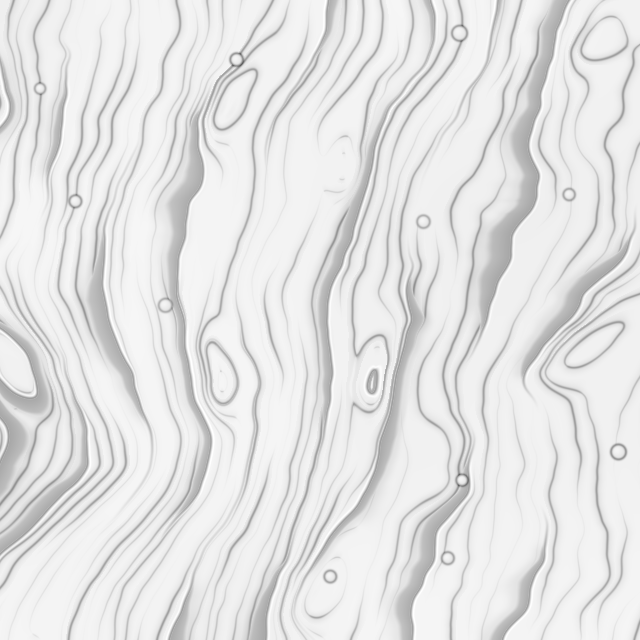
Reproduce this texture map procedurally as a Shadertoy shader.

```glsl
const float GRAIN_COUNT = 39.0;       // fine lines across the canvas
const float GRAINS_PER_GROOVE = 5.0;
const float GRAIN_LEAN = 0.2;         // rightward drift towards the top
const float GRAIN_DARKNESS = 0.26;
const float GROOVE_WIDTH = 0.036;
const float GROOVE_DARKNESS = 0.29;
const float KNOT_GRID = 3.0;
const float KNOT_CHANCE = 0.75;
const vec2  KNOT_SIZE = vec2(0.042, 0.058);
const float KNOT_TAIL = 2.0;          // stretch of the upper half
const float PORE_GRID = 5.0;
const float PORE_CHANCE = 0.40;
const float PORE_RADIUS = 0.0105;
const float WOOD_LIGHT = 0.968;
const float WOOD_CLOUD = 0.032;

float hash(vec2 p) {
    vec3 q = fract(p.xyx * 0.1031);
    q += dot(q, q.yzx + 33.33);
    return fract((q.x + q.y) * q.z);
}

float noise(vec2 p) {
    vec2 i = floor(p), f = fract(p);
    f = f * f * (3.0 - 2.0 * f);
    return mix(mix(hash(i), hash(i + vec2(1, 0)), f.x),
               mix(hash(i + vec2(0, 1)), hash(i + vec2(1, 1)), f.x), f.y);
}

float bell(float x, float width) {
    x /= width;
    return exp(-x * x);
}

// Sideways push that closes the grain into loops and U-turns
float knots(vec2 p) {
    float push = 0.0;
    vec2 home = floor(p * KNOT_GRID);
    for (int j = -1; j <= 1; j++)
    for (int i = -1; i <= 1; i++) {
        vec2 cell = home + vec2(i, j);
        if (hash(cell + 71.0) > KNOT_CHANCE) continue;
        vec2 jitter = vec2(hash(cell + 11.0), hash(cell + 37.0));
        vec2 d = p - (cell + 0.15 + 0.7 * jitter) / KNOT_GRID;
        d /= KNOT_SIZE * mix(0.75, 1.15, hash(cell + 53.0));
        if (d.y > 0.0) d.y /= KNOT_TAIL;
        float side = hash(cell + 91.0) < 0.5 ? -1.0 : 1.0;
        push += side * mix(0.06, 0.11, jitter.x) * exp(-dot(d, d));
    }
    return push;
}

// Grain coordinate: its level lines are the wood fibres
float grainField(vec2 p) {
    float bend = 0.25 * (noise(p * vec2(1.5, 3.3) + 4.0) - 0.5)
               + 0.065 * (noise(p * vec2(4.5, 7.5) + 19.0) - 0.5)
               + 0.014 * (noise(p * vec2(11.0, 22.0) + 43.0) - 0.5)
               + 0.004 * (noise(p * vec2(20.0, 48.0) + 67.0) - 0.5);
    vec2 q = p + vec2(bend - GRAIN_LEAN * p.y, 0.0);
    return (q.x + knots(q)) * GRAIN_COUNT;
}

// Small round pores: x = ring, y = disc, z = light inside
vec3 pores(vec2 p, float pixel) {
    vec2 cell = floor(p * PORE_GRID);
    if (hash(cell + 131.0) > PORE_CHANCE) return vec3(0.0);
    vec2 jitter = vec2(hash(cell + 151.0), hash(cell + 173.0));
    vec2 d = p - (cell + 0.15 + 0.7 * jitter) / PORE_GRID;
    float radius = PORE_RADIUS * mix(0.75, 1.15, hash(cell + 197.0));
    float edge = length(d) - radius;
    float ring = bell(edge, max(0.0022, pixel)) * mix(0.2, 0.33, jitter.x);
    float disc = 1.0 - smoothstep(-pixel, pixel, edge);
    return vec3(ring, disc, bell(length(d - radius * vec2(-0.2, 0.2)), radius * 0.7));
}

void mainImage(out vec4 fragColor, in vec2 fragCoord) {
    vec2 p = fragCoord / iResolution.y;
    float pixel = 0.8 / iResolution.y;

    // Field and slope, to turn levels into distances
    const float STEP = 0.001;
    float u = grainField(p);
    vec2 slope = vec2(grainField(p + vec2(STEP, 0)) - u,
                      grainField(p + vec2(0, STEP)) - u) / STEP;
    float steep = max(length(slope), 5.0);

    // Fine grain: each line wanders, swells and fades on its own
    float id = floor(u + 0.5);
    float wander = 0.55 * (noise(vec2(id * 17.0 + 5.0, p.y * 10.0)) - 0.5);
    float d = abs(u - id - wander) / steep;
    float strength = smoothstep(0.12, 0.92, noise(vec2(id * 17.0, p.y * 7.0 + hash(vec2(id, 3.0)))));
    float turning = smoothstep(0.7, 1.0, abs(slope.y) / steep);
    strength = min(strength + 0.35 * turning, 1.0);
    float grain = strength * (GRAIN_DARKNESS * bell(d, max(mix(0.001, 0.0021, strength), pixel))
                + 0.065 * bell(d, 0.008));

    // Wide grooves: one crisp lip, a grey body and a soft far side
    float v = u / GRAINS_PER_GROOVE + 0.3;
    float steepV = steep / GRAINS_PER_GROOVE;
    float gid = floor(v + 0.5);
    float shift = 0.28 * (hash(vec2(gid, 59.0)) - 0.5)
                + 0.07 * (noise(vec2(gid * 23.0 + 4.0, p.y * 17.0)) - 0.5);
    float side = hash(vec2(gid, 83.0)) < 0.5 ? -1.0 : 1.0;
    float t = side * (v - gid - shift) / steepV;
    float swell = noise(vec2(gid * 23.0, p.y * 4.4 + 7.0 * hash(vec2(gid, 29.0))));
    float rough = 0.8 + 0.4 * noise(vec2(gid * 23.0 + 9.0, p.y * 19.0));
    float width = min(GROOVE_WIDTH * smoothstep(0.42, 1.05, swell) * rough, 0.27 / steepV);
    float gate = smoothstep(0.0, 0.006, width);
    float soft = 0.0015 + pixel;
    float body = gate * smoothstep(-soft, soft, t)
               * (1.0 - smoothstep(width * 0.7, width + soft, t));
    float depth = GROOVE_DARKNESS * mix(1.0, 0.6, clamp(t / max(width, 0.001), 0.0, 1.0));
    float lip = bell(t, max(0.0024, pixel)) * smoothstep(0.25, 0.65, swell);
    float shade = gate * smoothstep(-soft, soft, t) * bell(max(t - width, 0.0), 0.014);
    float rim = gate * bell(t + 0.0045, 0.0015);

    // Combine the layers
    float cloud = noise(p * vec2(5.0, 3.0) + 61.0);
    float light = WOOD_LIGHT - WOOD_CLOUD * cloud;
    float dark = max(grain * (1.0 - 0.8 * body), body * depth);
    dark = max(dark, lip * 0.31) + 0.06 * shade * (1.0 - body);
    light += 0.05 * rim - dark;

    vec3 pore = pores(p, pixel);
    light = mix(light, 0.90 + 0.06 * pore.z, pore.y) - pore.x;
    fragColor = vec4(vec3(clamp(light, 0.0, 1.0)), 1.0);
}
```
